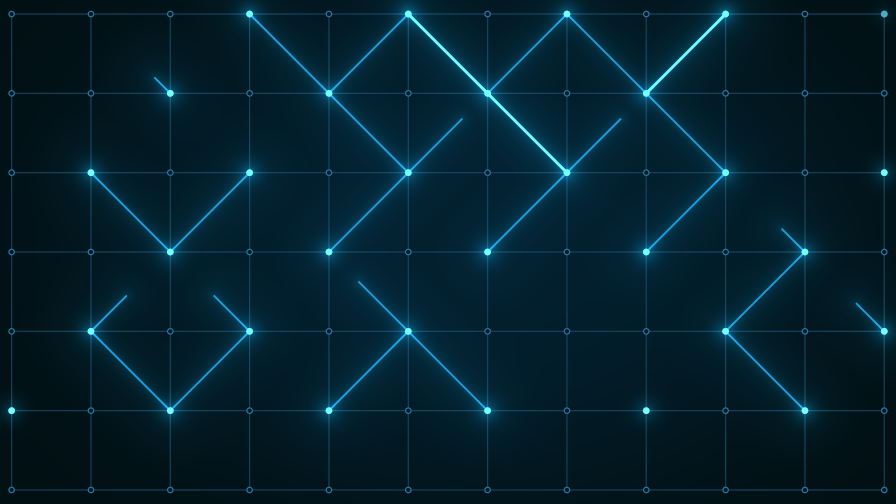
A Shadertoy shader for this background:

```glsl
// Circuit-like lattice: 12 x 7 ring nodes on a thin square grid, over dark teal.
// Glowing diagonals join nodes of odd parity; elliptical clusters and a parity
// weave decide how far each cell's diagonal grows from its lower node.

const float CELL = 0.1574;                  // grid pitch, in canvas heights
const vec2 MARGIN = vec2(0.0231, 0.0278);   // left and top margins
const vec2 CELLS = vec2(11.0, 6.0);

// Sizes in grid pitches
const float GRID_HALF = 0.0075;
const float TRACE_HALF = 0.012;
const float BRIGHT_HALF = 0.018;
const float NODE_RADIUS = 0.034;
const float LIT_RADIUS = 0.042;

const float WEAVE = 0.4;                    // alternation between neighbour cells
const float GROWTH = 10.0;                  // how quickly a diagonal fills its cell
const float STRAY_SHARE = 0.07;             // share of cells with a loose stub
const float STRAY_NODES = 0.2;              // share of odd nodes lit on their own

const vec3 EDGE_COLOR = vec3(0.004, 0.062, 0.075);
const vec3 CENTER_COLOR = vec3(0.010, 0.122, 0.180);
const vec3 GRID_COLOR = vec3(0.10, 0.28, 0.39);
const vec3 RING_COLOR = vec3(0.15, 0.47, 0.65);
const vec3 TRACE_COLOR = vec3(0.11, 0.61, 0.86);
const vec3 BRIGHT_COLOR = vec3(0.45, 0.98, 1.00);
const vec3 LIT_COLOR = vec3(0.46, 1.00, 0.97);
const vec3 GLOW_COLOR = vec3(0.02, 0.32, 0.44);

// Trace clusters: center and radii, in cells counted from the top left
const vec4 CLUSTERS[4] = vec4[4](
    vec4(6.0, 0.3, 2.6, 1.9), vec4(1.5, 3.0, 0.9, 1.2),
    vec4(4.8, 3.8, 0.8, 0.9), vec4(9.0, 3.2, 0.7, 2.1));

float hash(vec2 p) {
    return fract(sin(dot(p, vec2(127.1, 311.7))) * 4375.85);
}

// Box-filtered coverage of a stroke at distance d
float stroke(float d, float halfWidth, float px) {
    return (clamp(d + 0.5 * px, -halfWidth, halfWidth)
          - clamp(d - 0.5 * px, -halfWidth, halfWidth)) / px;
}

float disc(float d, float radius, float px) {
    return clamp((radius - d) / px + 0.5, 0.0, 1.0);
}

float segmentDistance(vec2 p, vec2 a, vec2 b) {
    vec2 ab = b - a;
    return length(p - a - ab * clamp(dot(p - a, ab) / dot(ab, ab), 0.0, 1.0));
}

// Grown fraction of a cell's diagonal, 0 to 1
float traceReach(vec2 cell) {
    if (any(lessThan(cell, vec2(0.0))) || cell.x >= CELLS.x || cell.y >= CELLS.y - 1.0) return 0.0;
    float strength = -9.0;
    for (int i = 0; i < 4; i++)
        strength = max(strength, 1.0 - length((cell - CLUSTERS[i].xy) / CLUSTERS[i].zw));
    strength += WEAVE * cos(3.14159 * (cell.x < 3.5 ? cell.y : cell.x));
    float h = hash(cell + 3.0);
    float stray = h < STRAY_SHARE ? 0.15 + 0.5 * hash(cell + 9.0) : 0.0;
    return max(clamp(strength * GROWTH, 0.0, 1.0), stray);
}

// A node lights up when a trace starts at it or reaches it
float nodeLight(vec2 node) {
    if (mod(node.x + node.y, 2.0) < 0.5) return 0.0;
    float below = max(traceReach(node - 1.0), traceReach(node - vec2(0.0, 1.0)));
    float above = max(traceReach(node), traceReach(node - vec2(1.0, 0.0)));
    float stray = step(hash(node + 21.0), STRAY_NODES) * step(node.y, CELLS.y - 1.0);
    float strayLevel = 0.4 + 0.6 * step(0.4, hash(node + 5.0));
    return max(max(step(0.01, below), step(0.99, above)), stray * strayLevel);
}

void mainImage(out vec4 fragColor, in vec2 fragCoord) {
    vec2 uv = fragCoord / iResolution.xy;
    vec2 canvas = fragCoord / iResolution.y;
    vec2 p = (vec2(canvas.x, 1.0 - canvas.y) - MARGIN) / CELL;
    float px = 1.0 / (iResolution.y * CELL);

    // Backdrop, brightest just above the middle
    float vignette = smoothstep(0.12, 0.72, length((uv - vec2(0.52, 0.54)) * vec2(1.1, 0.9)));
    vec3 color = mix(CENTER_COLOR, EDGE_COLOR, vignette);

    // Grid, ending at the outermost nodes
    vec2 node = clamp(round(p), vec2(0.0), CELLS);
    vec2 toLine = abs(p - node);
    vec2 inside = step(vec2(0.0), p) * step(p, CELLS);
    float grid = max(stroke(toLine.x, GRID_HALF, px) * inside.y,
                     stroke(toLine.y, GRID_HALF, px) * inside.x);
    color = mix(color, GRID_COLOR, 0.85 * grid);

    // Open rings hide the grid crossing beneath them
    float nodeDistance = length(p - node);
    color = mix(color, CENTER_COLOR * 0.8, disc(nodeDistance, NODE_RADIUS, px));
    color = mix(color, RING_COLOR, stroke(abs(nodeDistance - NODE_RADIUS), GRID_HALF, px));

    // Diagonals of this cell and its neighbours, with their halos
    float glow = 0.0, trace = 0.0, bright = 0.0;
    for (int k = 0; k < 9; k++) {
        vec2 cell = floor(p) + vec2(k % 3, k / 3) - 1.0;
        float reach = traceReach(cell);
        if (reach < 0.01) continue;
        float odd = mod(cell.x + cell.y, 2.0);
        vec2 start = cell + vec2(odd, 1.0);
        vec2 end = start + reach * vec2(1.0 - 2.0 * odd, -1.0);
        float d = segmentDistance(p, start, end);
        // Every third falling diagonal burns brighter in the top rows
        bool hot = cell.y < 1.5 && mod(cell.x - cell.y + 6.0, 3.0) > 1.5;
        float fade = max(0.0, 1.0 - d);
        glow = max(glow, (hot ? 1.6 : 1.0) * (0.13 * fade * fade + 0.28 * exp(-14.0 * d) * fade));
        if (hot) bright = max(bright, stroke(d, BRIGHT_HALF, px));
        else trace = max(trace, stroke(d, TRACE_HALF, px));
    }
    color += GLOW_COLOR * glow;
    color = mix(color, TRACE_COLOR, trace);
    color = mix(color, BRIGHT_COLOR, bright);

    // Lit nodes
    float light = nodeLight(node);
    color += GLOW_COLOR * light * 0.6 * pow(max(0.0, 1.0 - 2.0 * nodeDistance), 4.0);
    color = mix(color, mix(RING_COLOR, LIT_COLOR, light), step(0.01, light) * disc(nodeDistance, LIT_RADIUS, px));
    fragColor = vec4(color, 1.0);
}
```
